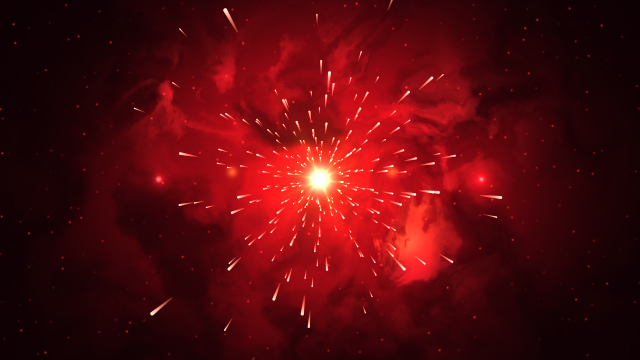
A Shadertoy shader for this background:

```glsl
// A red nebula with a white-hot star bursting at its centre.
// Layered value noise shapes the clouds; streaks sit in polar sectors, one
// per sector and ring, and faint stars are scattered on a jittered grid.

float hash(vec2 p) {
    vec3 q = fract(p.xyx * vec3(0.1031, 0.103, 0.0973));
    q += dot(q, q.yzx + 33.33);
    return fract((q.x + q.y) * q.z);
}

float noise(vec2 p) {
    vec2 i = floor(p), f = fract(p);
    f = f * f * (3.0 - 2.0 * f);
    return mix(mix(hash(i), hash(i + vec2(1, 0)), f.x),
               mix(hash(i + vec2(0, 1)), hash(i + vec2(1, 1)), f.x), f.y);
}

float fbm(vec2 p) {
    float sum = 0.0, amp = 0.5;
    for (int i = 0; i < 6; i++) {
        sum += amp * noise(p);
        p = mat2(1.6, 1.2, -1.2, 1.6) * p + 7.3;
        amp *= 0.5;
    }
    return sum;
}

float blob(vec2 p, vec2 centre, vec2 size) {
    vec2 q = (p - centre) / size;
    return exp(-dot(q, q));
}

vec3 nebula(vec2 p) {
    vec2 warp = vec2(fbm(p * 4.0 + 20.0), fbm(p * 4.0 + 43.0)) - 0.5;
    float cloud = fbm(p * 5.0 + warp * 2.5 + 60.0);
    float detail = fbm(p * 15.0 + warp * 5.0 + 90.0);
    float glow = blob(p, vec2(0.01, 0.0), vec2(0.51, 0.43));
    float density = glow * mix(0.5, 1.4, smoothstep(0.2, 0.75, cloud));
    vec3 col = vec3(0.045, 0.004, 0.012) + vec3(0.67, 0.035, 0.075) * density;

    // Brighter wisps in the upper left, upper right, top and lower right
    float patches = blob(p, vec2(-0.36, 0.23), vec2(0.17, 0.11))
                  + blob(p, vec2(0.36, 0.14), vec2(0.15, 0.13))
                  + 0.6 * blob(p, vec2(0.03, 0.33), vec2(0.22, 0.10))
                  + blob(p, vec2(0.23, -0.22), vec2(0.17, 0.14));
    float wisps = smoothstep(0.42, 0.75, detail) * (0.3 + cloud);
    col += vec3(0.55, 0.09, 0.1) * wisps * patches;

    // Golden knots
    float gold = blob(p, vec2(0.2, -0.17), vec2(0.09, 0.05))
               + 0.6 * blob(p, vec2(0.29, -0.06), vec2(0.06, 0.06));
    col += vec3(0.55, 0.38, 0.12) * gold * smoothstep(0.45, 0.72, detail);
    vec2 side = vec2(abs(p.x + 0.022), p.y - 0.02);
    col += vec3(0.35, 0.33, 0.1) * blob(side, vec2(0.222, 0.0), vec2(0.013));
    return col;
}

vec3 streaks(vec2 p, float pixel) {
    float r = length(p);
    float turn = fract(atan(p.y, p.x) / 6.28319) * 14.0;
    vec3 light = vec3(0);
    for (float ring = 0.0; ring < 24.0; ring++) {
        vec2 id = vec2(floor(turn), ring * 3.0 + 5.0);
        float size = hash(id + 31.7);
        float head = 0.06 + 0.55 * pow((ring + hash(id)) / 24.0, 1.6);
        float present = step(0.75 * smoothstep(0.25, 0.4, head), hash(id + 71.3));
        float len = (0.008 + 0.12 * head) * (0.35 + 0.65 * size);
        float width = 0.0015 + 0.009 * head * size * size;

        // Tapered capsule with its bright end facing outward
        float angle = (fract(turn) - mix(0.15, 0.85, hash(id + 13.1))) * 0.4488;
        vec2 q = vec2(angle * r, r - head);
        float tail = clamp(-q.y / len, 0.0, 1.0);
        float d = length(q + vec2(0, tail * len)) - width * (1.0 - 0.6 * tail);
        float mask = smoothstep(pixel, -pixel, d) * (1.0 - 0.75 * tail) * present;
        light += mix(vec3(1.0, 0.9, 0.8), vec3(1.0, 0.5, 0.3), tail) * mask;
    }
    return light;
}

vec3 faintStars(vec2 p) {
    vec2 id = floor(p * 22.0) + 100.0;
    vec2 offset = 0.2 + 0.6 * vec2(hash(id), hash(id + 17.0));
    float d = length(fract(p * 22.0) - offset) / 22.0;
    float power = pow(hash(id + 41.0), 5.0);
    return vec3(0.75, 0.13, 0.13) * power * exp(-d * d / 8e-6);
}

void mainImage(out vec4 fragColor, in vec2 fragCoord) {
    vec2 p = (fragCoord - 0.5 * iResolution.xy) / iResolution.y;
    p.y -= 0.002;
    float r = length(p);
    vec3 col = nebula(p) + faintStars(p);

    // Twin red stars on either side
    float d = length(vec2(abs(p.x) - 0.448, p.y));
    col += vec3(0.75, 0.06, 0.09) * exp(-d / 0.022);
    col += vec3(0.7, 0.5, 0.45) * exp(-d * d / 4e-5);

    // Central star: halo, thin rays and white core
    float a = atan(p.y, p.x);
    float rays = pow(abs(cos(a * 3.0 + 0.5)), 24.0) + pow(abs(cos(a * 2.0 - 0.9)), 40.0);
    col += vec3(0.95, 0.42, 0.1) * exp(-r / 0.065);
    col += vec3(0.7, 0.35, 0.1) * rays * exp(-r / 0.045);
    col += vec3(1.3, 1.2, 1.0) * exp(-r * r / 0.0011);

    col += streaks(p, 0.7 / iResolution.y);
    fragColor = vec4(clamp(col, 0.0, 1.0), 1.0);
}
```
